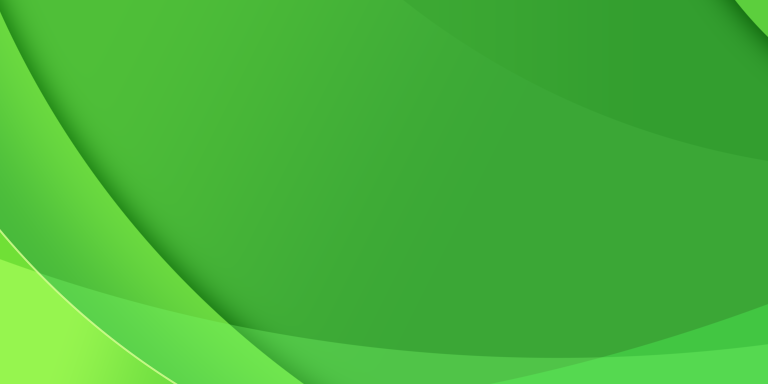
Give the GLSL for this background, as a WebGL 2 fragment shader.

```glsl
#version 300 es
precision highp float;
// Layered green sheets with broad curved edges, soft shadows and a thin highlight.

uniform vec2 u_resolution;
out vec4 fragColor;

// Signed distance to a circle, negative inside.
float circle(vec2 p, vec2 center, float radius) {
    return length(p - center) - radius;
}

// Smooth coverage of the region where the distance is positive.
float cover(float d) {
    float halfPixel = 0.75 / u_resolution.y;
    return smoothstep(-halfPixel, halfPixel, d);
}

// Dark falloff cast by an edge onto the sheet below it.
vec3 castShadow(vec3 color, float d, float width) {
    float x = max(d, 0.0) / width;
    return color * (1.0 - vec3(0.52, 0.26, 0.55) * exp(-x * sqrt(x + 0.3)));
}

void main() {
    vec2 p = gl_FragCoord.xy / u_resolution.y;

    // Signed distances to the sheet edges, positive inside each sheet.
    float leftBand = circle(p, vec2(2.211, 1.966), 2.425);
    float limeCorner = circle(p, vec2(1.493, 1.648), 1.946);
    float lowerVeil = circle(p, vec2(1.4525, 4.3), 4.232);
    float rightWedge = circle(p, vec2(0.257, 4.91), 5.0146);
    float darkDisc = -circle(p, vec2(2.34, 2.638), 2.085);
    float topCorner = -circle(p, vec2(2.704, 1.618), 1.003);

    // Base sheet with a diagonal gradient.
    float diagonal = p.x + 0.5 * (1.0 - p.y);
    vec3 color = mix(vec3(0.31, 0.75, 0.22), vec3(0.23, 0.655, 0.212),
                     smoothstep(0.2, 1.6, diagonal));

    // Darker disc at the upper right.
    vec3 discColor = mix(vec3(0.235, 0.66, 0.2), vec3(0.2, 0.62, 0.184),
                         smoothstep(1.05, 1.75, p.x));
    color = mix(color, discColor, cover(darkDisc));

    // Bright wedge at the lower right.
    color = mix(color, vec3(0.26, 0.775, 0.26), cover(rightWedge));

    // Small corner sheet at the upper right.
    color = castShadow(color, -topCorner, 0.04);
    color = mix(color, vec3(0.36, 0.81, 0.24), cover(topCorner));

    // Left band, lightest along its right edge.
    color = castShadow(color, -leftBand, 0.04);
    vec3 bandColor = mix(vec3(0.425, 0.86, 0.25), vec3(0.285, 0.73, 0.23),
                         smoothstep(-0.05, 0.29, leftBand));
    color = mix(color, bandColor, cover(leftBand));

    // Translucent veil along the bottom.
    float veil = cover(lowerVeil);
    color = mix(color, vec3(0.48, 1.0, 0.42), 0.33 * veil);

    // Lime corner, brighter under the veil.
    vec3 limeColor = mix(vec3(0.44, 0.88, 0.21), vec3(0.59, 0.96, 0.31), veil);
    limeColor -= vec3(0.16, 0.09, 0.06) * smoothstep(0.1, 0.5, p.x - 0.35 * p.y);
    color = mix(color, limeColor, cover(limeCorner));

    // Thin highlight on the lime edge.
    float rim = 1.0 - smoothstep(0.001, 0.001 + 1.2 / u_resolution.y, abs(limeCorner));
    color = mix(color, vec3(0.85, 1.0, 0.58), 0.8 * rim);

    fragColor = vec4(color, 1.0);
}
```
